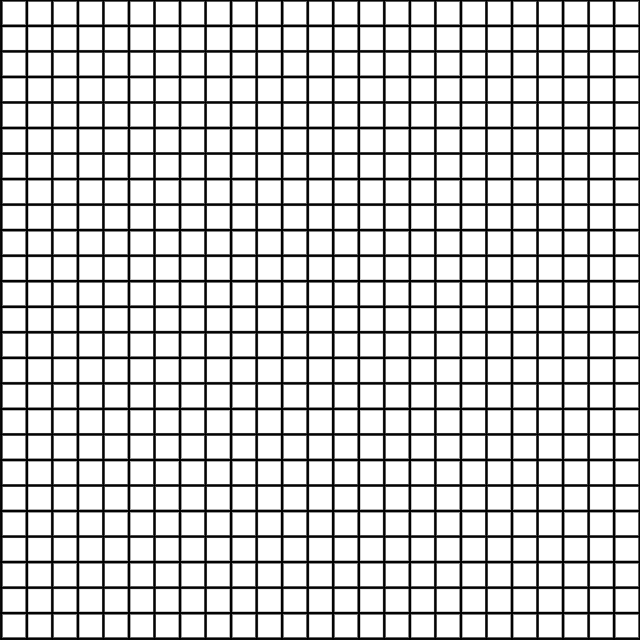
A WebGL 2 fragment shader for this pattern:

```glsl
#version 300 es
precision highp float;
// Square grid of thin black lines on white, 25 cells across and 25 down.
// Each pixel measures its distance to the nearest line on each axis,
// and the two line coverages are merged into one ink amount.

uniform vec2 u_resolution;
out vec4 fragColor;

// Distance on each axis to the nearest line, in canvas units
vec2 lineDistance(vec2 uv) {
    float pitch = 0.0399;
    vec2 cell = (uv - 0.002) / pitch;
    return abs(fract(cell + 0.5) - 0.5) * pitch;
}

void main() {
    vec2 uv = gl_FragCoord.xy / u_resolution;

    // Slightly soft edge, never narrower than one pixel
    vec2 softness = max(1.0 / u_resolution, vec2(0.0019));
    vec2 coverage = clamp((0.0021 - lineDistance(uv)) / softness + 0.5, 0.0, 1.0);

    // Crossing lines join without darkening twice
    float ink = max(coverage.x, coverage.y);

    vec3 paper = vec3(1.0);
    vec3 lineColor = vec3(0.008);
    fragColor = vec4(mix(paper, lineColor, ink), 1.0);
}
```
